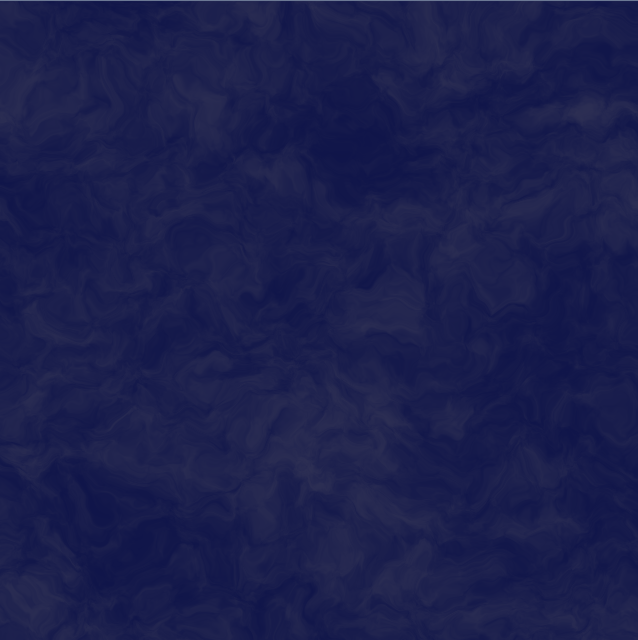
Write a Shadertoy shader that draws this texture.

```glsl
// Crinkled midnight-blue paper with soft dark folds and fine pale wrinkles.

const vec3 FOLD_BLUE = vec3(0.062, 0.082, 0.288);
const vec3 WRINKLE_GREY = vec3(0.178, 0.186, 0.328);
const vec3 EDGE_PALE = vec3(0.42, 0.47, 0.58);

// Random unit gradient for a lattice cell.
vec2 cellGradient(vec2 cell) {
    vec3 q = fract(cell.xyx * vec3(0.1031, 0.1030, 0.0973));
    q += dot(q, q.yzx + 33.33);
    float angle = 6.28318 * fract((q.x + q.y) * q.z);
    return vec2(cos(angle), sin(angle));
}

float gradientNoise(vec2 p) {
    vec2 i = floor(p), f = fract(p);
    vec2 w = f * f * f * (f * (f * 6.0 - 15.0) + 10.0);
    vec2 e = vec2(0.0, 1.0);
    float a = dot(cellGradient(i), f);
    float b = dot(cellGradient(i + e.yx), f - e.yx);
    float c = dot(cellGradient(i + e.xy), f - e.xy);
    float d = dot(cellGradient(i + e.yy), f - e.yy);
    return mix(mix(a, b, w.x), mix(c, d, w.x), w.y);
}

// Layered noise; crease = 1 folds each layer into sharp valleys.
float layeredNoise(vec2 p, int octaves, float gain, float crease) {
    mat2 turn = mat2(0.8, 0.6, -0.6, 0.8);
    float sum = 0.0, amplitude = 0.5;
    for (int i = 0; i < octaves; i++) {
        float n = gradientNoise(p);
        sum += amplitude * mix(n, abs(n), crease);
        p = turn * p * 2.03 + 17.3;
        amplitude *= gain;
    }
    return sum;
}

// Displaces a point by two independent noise fields.
vec2 warp(vec2 p, float scale, float strength) {
    vec2 q = p * scale;
    return p + strength * vec2(layeredNoise(q + 5.2, 4, 0.55, 0.0),
                               layeredNoise(q + 41.7, 4, 0.55, 0.0));
}

// Brightness of the paper, from 0 in the folds to 1 on the wrinkles.
float paperTone(vec2 uv) {
    vec2 bent = warp(uv, 4.0, 0.16);
    vec2 crumpled = warp(bent, 16.0, 0.05);

    float folds = layeredNoise(bent * vec2(2.6, 5.2) + 3.1, 5, 0.5, 0.0);
    float wrinkles = layeredNoise(crumpled * vec2(9.0, 13.0) + 11.0, 5, 0.58, 1.0);
    float fibres = layeredNoise(crumpled * vec2(34.0, 46.0) + 29.0, 3, 0.6, 0.0);

    float tone = 0.42 + 0.85 * folds + 1.15 * (wrinkles - 0.22) + 0.42 * fibres;
    return smoothstep(-0.1, 1.1, tone);
}

void mainImage(out vec4 fragColor, in vec2 fragCoord) {
    vec2 uv = fragCoord / iResolution.y;
    vec3 color = mix(FOLD_BLUE, WRINKLE_GREY, paperTone(uv));

    // Thin pale rim along the upper border.
    float rim = smoothstep(0.9975, 0.999, uv.y);
    fragColor = vec4(mix(color, EDGE_PALE, rim), 1.0);
}
```
